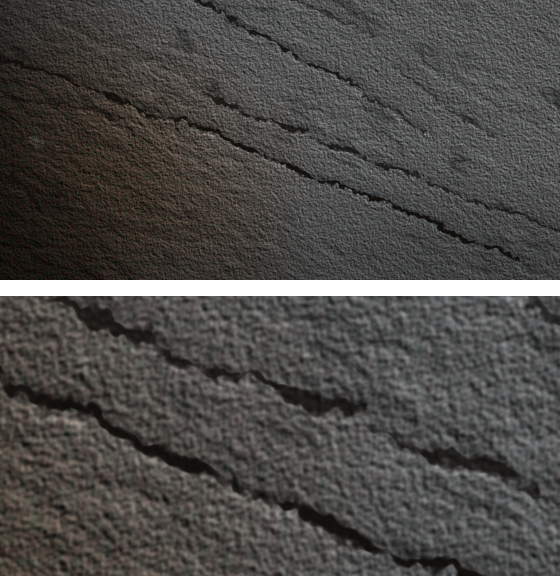
Top, the full canvas; bottom, a detail of the centre.
Write a WebGL 2 fragment shader that draws this texture.

```glsl
#version 300 es
precision highp float;
// Dark split slate: a pebbly, side-lit grain crossed by ragged diagonal cracks.
// Relief comes from differences of gradient noise; cracks are warped segments.
// A broad light falls from the upper right, fading to rusty brown at lower left.
uniform vec2 u_resolution;
out vec4 fragColor;

vec2 gradientAt(vec2 cell) {
    vec3 h = fract(cell.xyx * vec3(0.1031, 0.1030, 0.0973));
    h += dot(h, h.yzx + 33.33);
    float angle = 6.2832 * fract((h.x + h.y) * h.z);
    return vec2(cos(angle), sin(angle));
}

float noise(vec2 p) {
    vec2 i = floor(p), f = p - i;
    vec2 u = f * f * f * (f * (f * 6.0 - 15.0) + 10.0);
    vec2 e = vec2(0.0, 1.0);
    float low = mix(dot(gradientAt(i), f), dot(gradientAt(i + e.yx), f - e.yx), u.x);
    float high = mix(dot(gradientAt(i + e), f - e), dot(gradientAt(i + e.yy), f - e.yy), u.x);
    return mix(low, high, u.y);
}

// Frame whose x axis follows the bedding of the stone
vec2 alongBedding(vec2 p) {
    return mat2(0.93, 0.37, -0.37, 0.93) * p;
}

// Rotated octaves keep the grain free of a visible lattice
float grainHeight(vec2 p) {
    vec2 turned = mat2(0.8, 0.6, -0.6, 0.8) * p;
    return 0.8 * noise(p * 63.0) + 0.8 * noise(turned * 108.0 + 17.0) + 0.5 * noise(alongBedding(p) * 165.0 + 53.0);
}

float ledgeHeight(vec2 p) {
    vec2 b = alongBedding(p);
    return noise(b * vec2(10.0, 20.0)) + 0.7 * noise(b * vec2(22.0, 40.0) + 5.0);
}

// Crack segments from start (xy) to end (zw), deepest first
const vec4 cracks[12] = vec4[12](
    vec4(0.73, 0.53, 1.86, 0.07), vec4(-0.05, 0.81, 0.73, 0.53),
    vec4(0.68, 1.02, 1.28, 0.68), vec4(0.70, 0.67, 1.45, 0.38),
    vec4(0.04, 0.37, 0.17, 0.22), vec4(1.45, 0.38, 2.02, 0.17),
    vec4(1.28, 0.68, 1.52, 0.53), vec4(-0.02, 0.675, 0.40, 0.58),
    vec4(1.40, 0.76, 1.76, 0.50), vec4(1.0, 1.02, 1.32, 0.89),
    vec4(0.17, 0.22, 0.70, 0.14), vec4(0.11, 0.25, 0.15, -0.02));

// x: dark gap, y: soft shade above it, z: lit lip below it
vec3 crackLayers(vec2 p) {
    vec2 q = p;
    q += 0.030 * vec2(noise(p * 5.0), noise(p * 5.0 + 31.0));
    q += 0.017 * vec2(noise(p * 16.0 + 9.0), noise(p * 16.0 + 47.0));
    q += 0.012 * vec2(noise(p * 42.0 + 3.0), noise(p * 42.0 + 71.0));
    q += 0.006 * vec2(noise(p * 95.0 + 13.0), noise(p * 95.0 + 37.0));
    float raggedness = noise(p * 11.0 + 60.0) + 0.9 * noise(p * 34.0);
    vec3 layers = vec3(0.0);
    for (int i = 0; i < 12; i++) {
        vec2 start = cracks[i].xy, span = cracks[i].zw - start, r = q - start;
        float t = clamp(dot(r, span) / dot(span, span), 0.0, 1.0);
        float d = length(r - span * t);
        float side = dot(r, normalize(vec2(-span.y, span.x)));
        float depth = 1.0 - 0.06 * float(i);
        float open = clamp(1.0 + 1.5 * raggedness, 0.3, 1.6);
        float width = 0.0058 * depth * open;
        float above = smoothstep(-0.004, 0.006, side);
        float gap = 1.0 - smoothstep(width * 0.5, width * 1.3 + 0.002, d);
        layers.x = max(layers.x, depth * min(open * 1.3, 1.0) * gap);
        layers.y = max(layers.y, depth * above * exp(-d / 0.020));
        layers.z = max(layers.z, depth * (1.0 - above) * exp(-pow((d - 0.013) / 0.007, 2.0)));
    }
    return layers;
}

void main() {
    vec2 p = gl_FragCoord.xy / u_resolution.y;

    // Broad light and rusty zone
    float cloud = noise(p * 2.6 + 8.0);
    float light = mix(0.065, 0.335, smoothstep(-0.15, 1.35, p.x + 0.6 * (p.y - 0.2) + 0.12 * cloud));
    light -= 0.085 * smoothstep(0.5, 0.0, p.y) * smoothstep(0.4, 1.7, p.x);
    float warm = 1.0 - smoothstep(0.2, 1.3, length((p - vec2(0.0, 0.25)) * vec2(1.0, 1.35)) + 0.15 * cloud);

    // Side-lit relief: fine pebbles over flaky ledges
    float grain = grainHeight(p) - grainHeight(p + vec2(0.0030, 0.0040));
    float ledge = ledgeHeight(p) - ledgeHeight(p + vec2(0.007, 0.010));
    float flaky = 0.25 + 0.65 * warm + 0.5 * smoothstep(-0.1, 0.35, noise(alongBedding(p) * vec2(2.0, 5.0) + 20.0));
    float shade = 1.0 + (0.58 + 0.22 * warm) * grain + 0.46 * flaky * ledge;

    // Short hairline fissures along the bedding
    vec2 bed = alongBedding(p + 0.02 * vec2(noise(p * 14.0), noise(p * 22.0 + 7.0)));
    float hairline = exp(-abs(noise(bed * vec2(2.2, 13.0) + 40.0)) * 22.0);
    hairline *= smoothstep(0.0, 0.4, noise(p * 7.0 + 90.0) + 0.15 * warm);

    // Cracks
    vec3 crack = crackLayers(p);
    shade *= (1.0 - 0.32 * crack.y) * (1.0 + 0.15 * crack.z) * (1.0 - 0.4 * hairline);

    // Stone colour with mineral tints and pale flakes
    vec3 tint = mix(vec3(0.99, 1.0, 1.01), vec3(1.22, 1.0, 0.78), warm);
    vec3 color = tint * light * max(shade, 0.12);
    float mineral = noise(p * 70.0 + 120.0);
    color += 0.03 * (0.4 + warm) * mineral * vec3(1.0, -0.7, -0.2);
    float flake = smoothstep(0.42, 0.62, noise(bed * vec2(9.0, 15.0) + 150.0));
    color += 0.10 * flake * warm * vec3(0.9, 1.0, 1.05) * shade;
    color = mix(color, vec3(0.055, 0.042, 0.033), 0.92 * crack.x);
    fragColor = vec4(clamp(color, 0.0, 1.0), 1.0);
}
```
